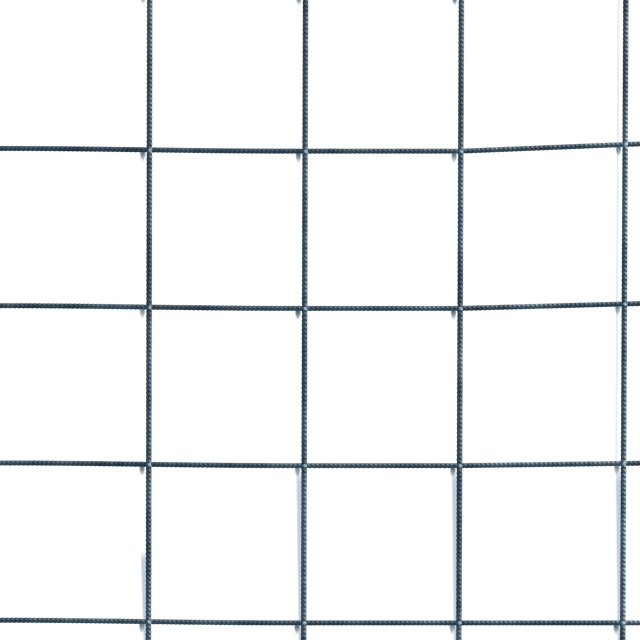
A Shadertoy shader for this pattern:

```glsl
const float TAU = 6.2831853;
const float LAST_BAR = 3.0;                  // highest visible bar index on each axis
const vec2 FIRST = vec2(0.232, 0.031);       // first upright and first crossbar
const vec2 PITCH = vec2(0.2425, 0.2457);
const float LAST_SHIFT = 0.0135;             // wider gap before the last upright
const float SAG = 0.0042;
const float RISE = 0.0135;
const float BEND_START = 0.72;
const float UPRIGHT_HALF = 0.0041;
const float CROSS_HALF = 0.0037;
const float RIB_PITCH = 0.0070;
const float SOFTNESS = 0.0012;
const float SHADE_TOP = 0.276;               // long shadows fall below this height
const vec2 STUB_OFFSET = vec2(-0.0105, -0.0090);
const vec2 STUB_SIZE = vec2(0.0060, 0.0120);

const vec3 PAPER = vec3(1.0);
const vec3 STEEL_DARK = vec3(0.11, 0.18, 0.24);
const vec3 STEEL_MID = vec3(0.36, 0.43, 0.48);
const vec3 STEEL_LIGHT = vec3(0.78, 0.84, 0.87);
const vec3 SHADE = vec3(0.70, 0.76, 0.84);

float hash(vec2 p) {
    vec3 q = fract(p.xyx * vec3(0.1031, 0.1030, 0.0973));
    q += dot(q, q.yzx + 33.33);
    return fract((q.x + q.y) * q.z);
}

// Smooth noise along a bar, different for each seed
float noise(float x, float seed) {
    float cell = floor(x);
    float f = fract(x);
    f = f * f * (3.0 - 2.0 * f);
    return mix(hash(vec2(cell, seed)), hash(vec2(cell + 1.0, seed)), f);
}

float uprightX(float column, float y) {
    return FIRST.x + PITCH.x * column + LAST_SHIFT * step(2.5, column)
         + (0.002 + 0.001 * column) * y;
}

float crossY(float row, float x) {
    return FIRST.y + PITCH.y * row - SAG * smoothstep(0.0, 0.45, x)
         + RISE * row * max(x - BEND_START, 0.0);
}

// Ribbed round bar: rgb is its colour, a its coverage
vec4 ribbedBar(float across, float along, float halfWidth, float seed, float gloss, float pixel) {
    float t = across / halfWidth;
    float detail = 1.0 - smoothstep(0.35, 0.8, pixel / RIB_PITCH);
    float rib = 0.5 + 0.5 * detail * cos(TAU * (along / RIB_PITCH + 0.22 * t));
    float wear = noise(along * 18.0, seed) * 0.6 + noise(along * 75.0, seed + 9.0) * 0.4;

    float lit = smoothstep(-0.5, 0.9, t) * (0.25 + 0.75 * rib);
    vec3 colour = mix(STEEL_DARK, STEEL_MID, 0.45 * wear + 0.3 * rib * gloss);
    colour = mix(colour, STEEL_LIGHT, clamp(lit * gloss * (0.55 + 0.7 * wear), 0.0, 1.0));

    float soft = max(SOFTNESS, 0.75 * pixel);
    float edge = abs(across) - halfWidth * (0.95 + 0.15 * rib);
    return vec4(colour, 1.0 - smoothstep(-soft, soft, edge));
}

void mainImage(out vec4 fragColor, in vec2 fragCoord) {
    vec2 p = fragCoord / iResolution.xy;
    float pixel = 1.0 / min(iResolution.x, iResolution.y);

    // Nearest bars; one row above the frame still shows its stubs
    vec2 index = clamp(round((p - FIRST) / PITCH), vec2(0.0), vec2(LAST_BAR, LAST_BAR + 1.0));
    float column = index.x;
    float row = index.y;
    vec2 d = p - vec2(uprightX(column, p.y), crossY(row, p.x));
    float isLast = step(2.5, column);
    vec3 colour = PAPER;

    // Long pale shadows beside the lower uprights
    float start = column < 0.5 ? 0.14 : SHADE_TOP;
    float drop = clamp(1.0 - p.y / start, 0.0, 1.0);
    float shadeEdge = mix(-0.0125, -0.0080, drop);
    float strip = smoothstep(shadeEdge - 0.0015, shadeEdge + 0.0025, d.x) * step(d.x, 0.0);
    colour = mix(colour, SHADE, 0.8 * strip * smoothstep(0.0, 0.12, drop));

    // Faint line behind the last upright
    float line = 1.0 - smoothstep(0.0005, 0.0025, abs(d.x + 0.0115));
    colour = mix(colour, SHADE, 0.3 * line * isLast * step(SHADE_TOP, p.y));

    // Tapered stubs under each joint
    vec2 s = (d - STUB_OFFSET) / STUB_SIZE;
    s.x /= 0.8 + 0.3 * s.y;
    float stub = (1.0 - smoothstep(0.35, 1.1, length(s))) * step(-1.2, s.y);
    float stubTone = 0.55 + 0.35 * hash(index + 3.0);
    stubTone *= smoothstep(-1.2, 0.6, s.y);
    colour = mix(colour, STEEL_DARK, stub * stubTone);

    // Crossbars, darker on the left of the upper rows
    float fade = smoothstep(0.35, 0.85, p.x);
    float crossGloss = mix(0.48, 0.72, fade) - 0.12 * step(1.5, row) * (1.0 - fade);
    vec4 crossbar = ribbedBar(d.y, p.x, CROSS_HALF, row + 20.0, crossGloss, pixel);
    colour = mix(colour, crossbar.rgb, crossbar.a);

    // Uprights in front, the last one brighter
    float uprightGloss = 0.68 + 0.25 * isLast;
    vec4 upright = ribbedBar(d.x, p.y, UPRIGHT_HALF, column + 50.0, uprightGloss, pixel);
    colour = mix(colour, upright.rgb, upright.a);

    // Weld glint
    float glint = 1.0 - smoothstep(0.001, 0.0045, length(d - vec2(0.0012, 0.0)));
    colour = mix(colour, STEEL_LIGHT, 0.65 * glint);

    fragColor = vec4(colour, 1.0);
}
```
